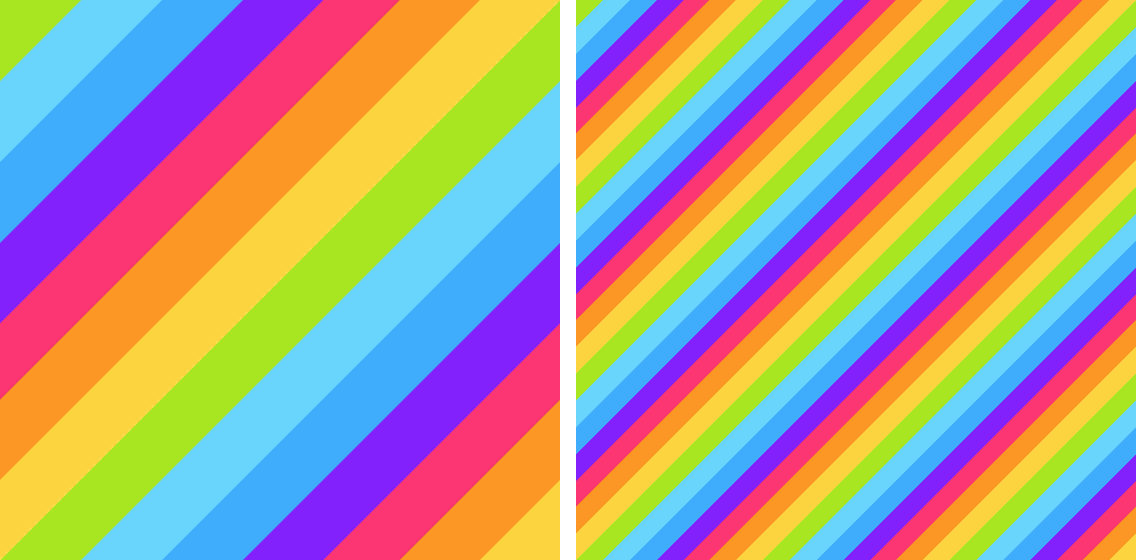
Left: one tile. Right: repeated 3 by 3.
This pattern is drawn by a WebGL 2 fragment shader. Its source:

```glsl
#version 300 es
precision highp float;
// Seven diagonal rainbow bands rising to the right, one full cycle per tile.
// The wrapped coordinate x - y selects a band; each edge is blended smoothly,
// and two of the edges carry a faint hairline.

uniform vec2 u_resolution;
out vec4 fragColor;

const int BANDS = 7;
const float PHASE = 0.001;        // small shift of the whole cycle
const float DASHES = 48.0;        // whole number, so the dashes wrap
const float HAIRLINE = 0.0012;    // half width of the edge lines

// Band order from the upper left corner, with widths that add up to one
const vec3 PALETTE[BANDS] = vec3[BANDS](
    vec3(0.66, 0.90, 0.13),       // lime
    vec3(0.41, 0.83, 0.99),       // sky
    vec3(0.25, 0.68, 0.99),       // azure
    vec3(0.51, 0.13, 0.99),       // violet
    vec3(0.99, 0.21, 0.45),       // pink
    vec3(0.99, 0.59, 0.14),       // orange
    vec3(0.99, 0.83, 0.25)        // yellow
);
const float WIDTHS[BANDS] = float[BANDS](
    0.144, 0.1445, 0.1445, 0.1435, 0.136, 0.1435, 0.144
);
const vec3 DARK_EDGE = vec3(0.86, 0.20, 0.30);
const vec3 PALE_EDGE = vec3(1.0, 0.93, 0.45);

// Signed distance to a position on a cycle of length one
float wrappedOffset(float t, float position) {
    return fract(t - position + 0.5) - 0.5;
}

// Coverage of a thin line around a position on the cycle
float hairline(float t, float position, float halfWidth, float blur) {
    float d = abs(wrappedOffset(t, position));
    return 1.0 - smoothstep(halfWidth - blur, halfWidth + blur, d);
}

// Band colour at t; the last step returns to the first band
vec3 bandColour(float t, float blur) {
    vec3 colour = PALETTE[BANDS - 1];
    float start = 0.0;
    for (int i = 0; i <= BANDS; i++) {
        colour = mix(colour, PALETTE[i % BANDS], smoothstep(-blur, blur, t - start));
        start += WIDTHS[i % BANDS];
    }
    return colour;
}

// Soft broken line along the diagonal
float dashMask(float along, float count) {
    return smoothstep(-0.4, 0.4, sin(6.2831853 * along * count));
}

void main() {
    vec2 uv = gl_FragCoord.xy / u_resolution;
    float blur = 1.0 / min(u_resolution.x, u_resolution.y);
    float t = fract(uv.x - uv.y - PHASE);

    vec3 colour = bandColour(t, blur);

    // Dark line between pink and orange, pale dashes between yellow and lime
    float darkLine = hairline(t, 0.7115, HAIRLINE, blur);
    float paleLine = hairline(t, 0.998, HAIRLINE, blur) * dashMask(uv.x + uv.y, DASHES);
    colour = mix(colour, DARK_EDGE, 0.45 * darkLine);
    colour = mix(colour, PALE_EDGE, 0.6 * paleLine);

    fragColor = vec4(colour, 1.0);
}
```
